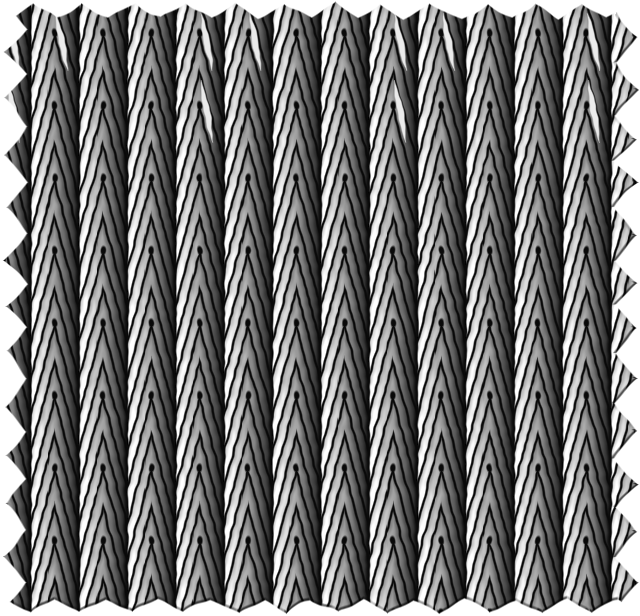
A WebGL 1 fragment shader for this pattern:

```glsl
precision highp float;

uniform vec2 u_resolution;

// One unit is the width of a woven column.
const float COLUMNS_ACROSS = 13.24;
const float FIRST_SEAM = 0.63;
const float CHEVRON_PITCH = 0.75;
const float ARM_SLOPE = 3.7;
const float TAU = 6.28318;

vec2 hashDirection(vec2 cell) {
  float angle = TAU * fract(sin(dot(cell, vec2(127.1, 311.7))) * 437.585);
  return vec2(cos(angle), sin(angle));
}

float gradientNoise(vec2 p) {
  vec2 i = floor(p);
  vec2 f = p - i;
  vec2 w = f * f * f * (f * (f * 6.0 - 15.0) + 10.0);
  vec2 e = vec2(0.0, 1.0);
  float a = dot(hashDirection(i), f);
  float b = dot(hashDirection(i + e.yx), f - e.yx);
  float c = dot(hashDirection(i + e.xy), f - e.xy);
  float d = dot(hashDirection(i + e.yy), f - e.yy);
  return mix(mix(a, b, w.x), mix(c, d, w.x), w.y);
}

// Inset of a pinked edge: zero at each tip, depth at each notch.
float pinkedInset(float along, float tip, float pitch, float depth, float seed) {
  float wander = 0.22 * gradientNoise(vec2(along * 0.6, seed));
  float s = (along - tip + wander) / pitch;
  float fromTip = 2.0 * abs(fract(s + 0.5) - 0.5);
  float rough = 0.08 * gradientNoise(vec2(along * 2.3, seed + 7.0));
  return depth * pow(fromTip, 0.85) + rough;
}

// Signed distance-like value, positive inside the cut swatch.
float swatchInside(vec2 p, vec2 size) {
  float left = p.x - 0.1 - pinkedInset(p.y, 8.5, 1.04, 0.46, 1.5);
  float right = size.x - 0.06 - p.x - pinkedInset(p.y, 8.93, 1.02, 0.46, 4.5);
  float top = size.y - 0.07 - p.y - pinkedInset(p.x, 0.655, 1.038, 0.3, 8.5);
  float bottom = p.y - 0.06 - pinkedInset(p.x, 0.69, 1.05, 0.27, 12.5);
  return min(min(left * 0.75, right * 0.75), min(top, bottom) * 0.85);
}

// Dark strand gaps meeting in a point at the column centre.
float chevronGap(float x, float y, float aa) {
  float phase = (y + ARM_SLOPE * abs(x - 0.5)) / CHEVRON_PITCH;
  float fromLine = abs(fract(phase + 0.5) - 0.5);
  float soft = 0.035 + aa * ARM_SLOPE / CHEVRON_PITCH * 0.6;
  return 1.0 - smoothstep(0.125 - soft, 0.125 + soft, fromLine);
}

// Alternate points end in a small knot.
float apexKnot(float x, float y, float aa) {
  float row = floor(y / CHEVRON_PITCH + 0.5);
  float blunt = 1.0 - mod(row, 2.0);
  vec2 d = vec2(x - 0.5, (y - row * CHEVRON_PITCH - 0.06) * 0.6);
  return blunt * (1.0 - smoothstep(0.055 - aa, 0.055 + aa, length(d)));
}

// Soft grey fibre between two gaps.
float strandTone(float x, float y) {
  float f = fract((y + ARM_SLOPE * abs(x - 0.5)) / CHEVRON_PITCH);
  return 1.06 - 0.22 * smoothstep(0.4, 0.85, f);
}

// Bright loose strand tapering at both ends.
float looseStrand(float x, float y, float top, float span, float aa) {
  float fall = (top - y) / span;
  float center = 0.53 + 0.24 * fall;
  float halfWidth = 0.065 * sin(3.14159 * clamp(fall, 0.0, 1.0));
  float shape = 1.0 - smoothstep(-aa, aa, abs(x - center) - halfWidth);
  return shape * step(0.0, fall) * step(fall, 1.0);
}

float weave(vec2 p, float aa) {
  float fray = 0.03 * gradientNoise(vec2(floor(p.x) * 5.3, p.y * 5.0));
  float across = p.x - FIRST_SEAM + fray;
  float column = floor(across);
  float x = across - column;

  // Rounded column: light on the left, shade on the right.
  float tone = clamp(1.07 - 0.96 * x, 0.0, 1.0) * strandTone(x, p.y);
  tone *= 1.0 + 0.12 * gradientNoise(p * vec2(9.0, 3.0));
  tone *= 1.0 - 0.65 * smoothstep(0.9, 1.0, x);
  tone *= smoothstep(0.0, 0.025 + aa, x);

  float gap = max(chevronGap(x, p.y, aa), apexKnot(x, p.y, aa));
  tone = mix(tone, 0.035, gap);

  // Loose strands near the top of every fourth column.
  float group = mod(column, 4.0);
  float longGroup = step(2.5, group);
  float shortGroup = 1.0 - step(0.5, group);
  float upper = looseStrand(x, p.y, 12.47, 1.2, aa) * max(longGroup, shortGroup);
  float lower = looseStrand(x, p.y, 11.09, 1.3, aa) * longGroup;
  return mix(tone, 0.92, max(upper, lower));
}

void main() {
  float unit = COLUMNS_ACROSS / u_resolution.x;
  vec2 p = gl_FragCoord.xy * unit;
  vec2 size = u_resolution * unit;

  float inside = swatchInside(p, size);
  float cloth = smoothstep(-unit, unit, inside);

  // Thin shade along the lower and right cut edges.
  float lowerRight = smoothstep(0.0, 0.04, inside - swatchInside(p + vec2(0.05, -0.05), size));
  float rim = lowerRight * (1.0 - smoothstep(0.02, 0.07, inside));
  float tone = weave(p, unit) * (1.0 - 0.65 * rim);

  gl_FragColor = vec4(vec3(mix(1.0, clamp(tone, 0.0, 1.0), cloth)), 1.0);
}
```
